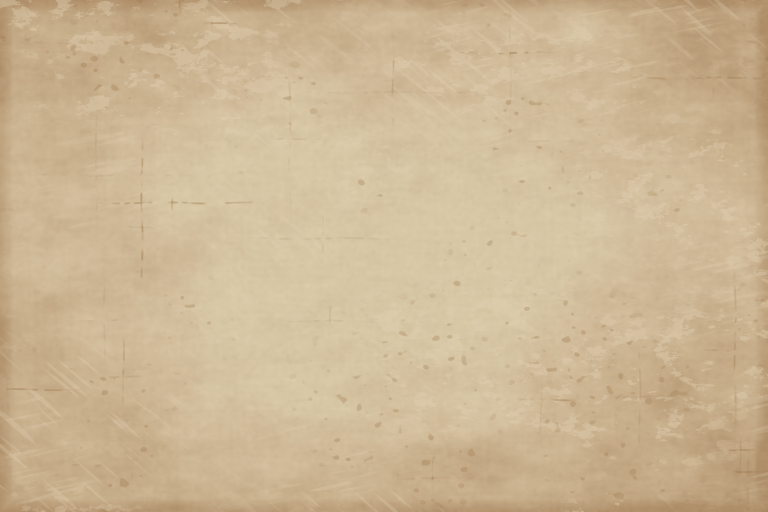
Reproduce this texture procedurally as a Shadertoy shader.

```glsl
// Aged parchment: pale centre, tan worn borders, flakes, specks and broken threads.

const vec3 PALE  = vec3(0.842, 0.778, 0.643);
const vec3 SAND  = vec3(0.812, 0.724, 0.592);
const vec3 TAN   = vec3(0.770, 0.668, 0.528);
const vec3 BROWN = vec3(0.705, 0.585, 0.440);
const vec3 FLAKE = vec3(0.880, 0.815, 0.700);
const vec3 STAIN = vec3(0.600, 0.450, 0.270);

const float VIGNETTE_DEPTH  = 2.65;  // palette steps from centre to corner
const float BLOTCH_STRENGTH = 0.95;
const float GRAIN_STRENGTH  = 0.011;
const float FLAKE_STRENGTH  = 0.42;
const float SPECK_STRENGTH  = 0.30;
const float THREAD_STRENGTH = 0.48;
const float THREAD_WIDTH    = 0.0013;
const int   THREAD_COUNT    = 44;

vec3 hash3(vec2 cell) {
    vec3 q = fract(cell.xyx * vec3(0.1031, 0.1030, 0.0973));
    q += dot(q, q.yxz + 33.33);
    return fract((q.xxy + q.yzz) * q.zyx);
}

// Cellular noise: one soft bump of random sign and height per cell.
float cellNoise(vec2 p) {
    vec2 cell = floor(p), local = p - cell;
    float sum = 0.0;
    for (int y = -1; y <= 1; y++)
    for (int x = -1; x <= 1; x++) {
        vec2 offset = vec2(x, y);
        vec3 h = hash3(cell + offset);
        vec2 d = offset + h.xy - local;
        float bump = max(0.0, 1.0 - dot(d, d));
        sum += (2.0 * h.z - 1.0) * bump * bump;
    }
    return sum;
}

float layeredNoise(vec2 p) {
    float sum = 0.0, amplitude = 0.5;
    for (int i = 0; i < 5; i++) {
        sum += amplitude * cellNoise(p);
        p = mat2(1.98, 0.28, -0.28, 1.98) * p + 17.3;
        amplitude *= 0.66;
    }
    return sum;
}

vec2 rotate(vec2 p, float angle) {
    float c = cos(angle), s = sin(angle);
    return vec2(c * p.x + s * p.y, c * p.y - s * p.x);
}

// Fine strokes along the given angle.
float scratches(vec2 p, float angle) {
    return smoothstep(0.35, 1.0, cellNoise(rotate(p, angle) * vec2(14.0, 170.0)));
}

vec3 parchment(float tone) {
    vec3 c = mix(PALE, SAND, clamp(tone, 0.0, 1.0));
    c = mix(c, TAN, clamp(tone - 1.0, 0.0, 1.0));
    return mix(c, BROWN, clamp(tone - 2.0, 0.0, 1.3));
}

// Short horizontal and vertical lines in crossing pairs, broken by gaps.
float threads(vec2 p, vec2 canvas, float soft) {
    float sum = 0.0;
    for (int i = 0; i < THREAD_COUNT; i++) {
        vec3 place = hash3(vec2(float(i / 2) + 3.0, 71.0));
        vec3 shape = hash3(vec2(float(i) + 11.0, 29.0));
        vec2 d = p - place.xy * canvas - 0.03 * (shape.zy - 0.5);
        if (i % 2 == 1) d = d.yx;
        d.y += 0.0012 * sin(35.0 * d.x + 6.3 * shape.z);
        float reach = mix(0.04, 0.24, shape.x * shape.x);
        float along = 1.0 - smoothstep(0.3 * reach, reach, abs(d.x));
        float across = 1.0 - smoothstep(THREAD_WIDTH - 0.5 * soft, THREAD_WIDTH + soft, abs(d.y));
        sum += along * across * mix(0.25, 1.0, shape.y * shape.y);
    }
    return min(sum, 1.0) * smoothstep(-0.35, 0.5, cellNoise(p * 85.0));
}

void mainImage(out vec4 fragColor, in vec2 fragCoord) {
    vec2 p = fragCoord / iResolution.y;
    vec2 canvas = vec2(iResolution.x / iResolution.y, 1.0);
    float soft = 1.0 / iResolution.y;

    // Vignette, blotches and worn frame choose a step in the palette.
    float radius = length(2.0 * p / canvas - 1.0);
    float blotch = layeredNoise(p * vec2(3.6, 5.2) + 4.0);
    float mottle = layeredNoise(p * vec2(13.0, 24.0) + 31.0);
    vec2 border = min(p, canvas - p);
    float edge = min(border.x, border.y);
    float tone = VIGNETTE_DEPTH * smoothstep(0.33, 1.4, radius) - 0.05;
    tone += BLOTCH_STRENGTH * blotch * mix(0.6, 1.0, smoothstep(0.2, 0.9, radius));
    tone += 0.38 * mottle;
    tone += 0.75 * (1.0 - smoothstep(0.0, 0.028, edge + 0.012 * mottle));
    float frame = smoothstep(0.018, 0.028, edge) * (1.0 - smoothstep(0.06, 0.08, edge + 0.02 * blotch));
    vec3 color = parchment(tone - 0.25 * frame);

    // Paper grain and faint woven fibres.
    float fibres = cellNoise(p * vec2(16.0, 150.0)) + 0.7 * cellNoise(p * vec2(150.0, 12.0) + 9.0);
    color += GRAIN_STRENGTH * (0.45 * fibres + 0.8 * cellNoise(p * 120.0) - 0.6 * mottle);

    // Pale flakes in clumps, and slanted scratches.
    float clump = smoothstep(-0.15, 0.45, cellNoise(p * vec2(4.0, 6.5) + 50.0));
    float chips = layeredNoise(p * vec2(26.0, 48.0) + 80.0);
    float flakes = smoothstep(0.16, 0.46, chips) * mix(0.2, 1.0, clump);
    float scuffed = smoothstep(0.25, 0.7, cellNoise(p * 3.2 + 22.0));
    float rubbed = smoothstep(0.1, 0.6, cellNoise(p * 4.0 + 61.0));
    float marks = 0.7 * scuffed * scratches(p, -0.7) + 0.6 * rubbed * scratches(p, 0.22);
    color = mix(color, FLAKE, FLAKE_STRENGTH * min(flakes + marks, 1.0));

    // Brown specks and threads.
    float specks = smoothstep(0.72, 1.05, cellNoise(p * vec2(75.0, 95.0) + 13.0));
    specks *= smoothstep(-0.2, 0.5, cellNoise(p * 7.0 + 40.0));
    color = mix(color, STAIN, SPECK_STRENGTH * specks);
    color = mix(color, STAIN, THREAD_STRENGTH * threads(p, canvas, soft));

    fragColor = vec4(clamp(color, 0.0, 1.0), 1.0);
}
```
